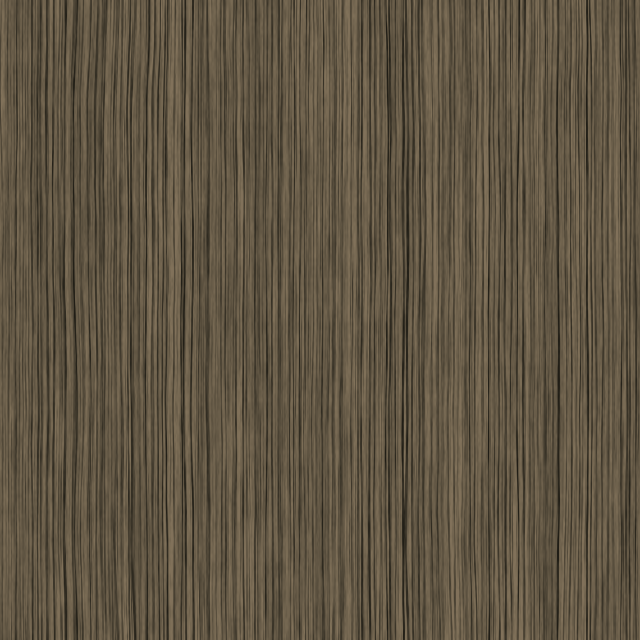
A Shadertoy shader for this texture:

```glsl
// Dark zebrano veneer: fine vertical grain lines on grey-brown wood.

float hash(vec2 p) {
    return fract(sin(dot(p, vec2(127.1, 311.7))) * 43758.5453);
}

float noise(vec2 p) {
    vec2 i = floor(p), f = fract(p);
    f = f * f * (3.0 - 2.0 * f);
    return mix(mix(hash(i), hash(i + vec2(1, 0)), f.x),
               mix(hash(i + vec2(0, 1)), hash(i + vec2(1, 1)), f.x), f.y);
}

// Darkness of a row of jittered vertical lines that swell and fade along y
float grainLines(vec2 p, float count, float halfWidth, float breakup, float seed) {
    float soft = max(0.0007, 0.6 / iResolution.y);
    float cell = floor(p.x * count);
    float dark = 0.0;
    for (float k = -1.0; k <= 1.0; k++) {
        float id = cell + k;
        float sway = 0.4 * (noise(vec2(id * 3.7 + seed, p.y * 6.0)) - 0.5);
        float center = (id + 0.5 + 0.7 * (hash(vec2(id, seed)) - 0.5) + sway) / count;
        float swell = mix(0.75, 1.25, noise(vec2(id * 7.1 + seed, p.y * 16.0)));
        float width = halfWidth * swell * mix(0.6, 1.4, hash(vec2(id, seed + 5.0)));
        float strength = mix(0.3, 1.0, hash(vec2(id, seed + 9.0)));
        float fade = mix(1.0, smoothstep(0.15, 0.7, noise(vec2(id * 5.3 + seed, p.y * 13.0))), breakup);
        float line = 1.0 - smoothstep(width - soft, width + soft, abs(p.x - center));
        dark = max(dark, line * strength * fade);
    }
    return dark;
}

void mainImage(out vec4 fragColor, in vec2 fragCoord) {
    vec2 uv = fragCoord / iResolution.y;

    // Gentle bends, stronger in some strips than in others
    float bend = 0.002 + 0.008 * smoothstep(0.45, 0.9, noise(vec2(uv.x * 9.0, 3.0)));
    vec2 p = uv;
    p.x += bend * (noise(vec2(uv.x * 8.0, uv.y * 5.0)) - 0.5);
    p.x += 0.0015 * (noise(vec2(uv.x * 30.0, uv.y * 14.0)) - 0.5);

    // Broad and narrow bands of lighter and darker wood
    float tone = 0.85;
    tone += 0.10 * (noise(vec2(p.x * 22.0, p.y * 0.7)) - 0.5);
    tone += 0.20 * (noise(vec2(p.x * 75.0 + 40.0, p.y * 1.5)) - 0.5);
    tone += 0.20 * (noise(vec2(p.x * 190.0 + 9.0, p.y * 6.0)) - 0.5);

    // Grain lines, gathered in clusters
    float cluster = smoothstep(0.2, 0.8, noise(vec2(p.x * 16.0 + 70.0, 1.0)));
    tone *= 1.0 - mix(0.75, 1.0, cluster) * grainLines(p, 112.0, 0.0013, 0.35, 2.0);
    tone *= 1.0 - mix(0.6, 0.45, cluster) * grainLines(p, 215.0, 0.0009, 0.85, 31.0);

    // Short fibres and faint speckle
    tone += 0.20 * (noise(vec2(p.x * 420.0, p.y * 45.0)) - 0.5);
    tone += 0.10 * (noise(uv * vec2(500.0, 160.0)) - 0.5);

    vec3 darkGrain = vec3(0.125, 0.115, 0.085);
    vec3 paleWood = vec3(0.505, 0.445, 0.352);
    fragColor = vec4(mix(darkGrain, paleWood, clamp(tone, 0.0, 1.0)), 1.0);
}
```
